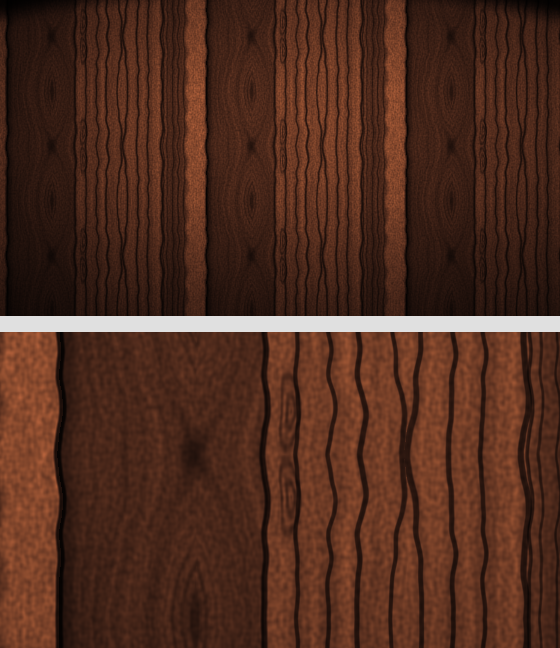
Top, the full canvas; bottom, a detail of the centre.
This texture is drawn by a Shadertoy shader. Its source:

```glsl
// Dark and light walnut planks with mirrored eye-shaped grain under a soft vignette.

const float TAU = 6.28319;
const vec2 REPEAT = vec2(0.632, 0.347);  // size of one repeat, in canvas heights
const vec2 ORIGIN = vec2(0.023, 0.711);  // left plank edge and centre of an eye
const float LIGHT_START = 0.342;         // plank borders, as fractions of a repeat
const float RED_START = 0.784;
const float GLOW_START = 0.905;
const float EYE_X = 0.227;
const float DIAMOND_X = 0.579;

float hash(vec2 cell) {
    vec3 h = fract(cell.xyx * vec3(0.1031, 0.1030, 0.0973));
    h += dot(h, h.yzx + 33.33);
    return fract((h.x + h.y) * h.z);
}

float cornerValue(vec2 cell, vec2 offset) {
    float angle = TAU * hash(cell);
    return dot(vec2(cos(angle), sin(angle)), offset);
}

// Gradient noise, roughly -1 to 1
float noise(vec2 p) {
    vec2 i = floor(p), f = p - i;
    vec2 w = f * f * f * (f * (f * 6.0 - 15.0) + 10.0);
    vec2 e = vec2(1.0, 0.0);
    float low = mix(cornerValue(i, f), cornerValue(i + e, f - e), w.x);
    float high = mix(cornerValue(i + e.yx, f - e.yx), cornerValue(i + e.xx, f - e.xx), w.x);
    return 1.4 * mix(low, high, w.y);
}

// Grain coordinate whose contours close into pointed eyes at v = 0 and pinch at v = 0.5
float lens(float dx, float v, float size, float reach) {
    float d = abs(dx);
    return d - size * cos(TAU * v) * exp(-d / reach);
}

// Fibres across the grain coordinate, drifting slowly along it
float fibres(float across, float along) {
    return 0.5 * noise(vec2(across * 26.0, along))
         + 0.6 * noise(vec2(across * 58.0 + 9.0, along * 1.5))
         + 0.45 * noise(vec2(across * 115.0 + 31.0, along * 2.0));
}

// Coverage of a smooth line
float line(float d, float halfWidth, float blur) {
    return 1.0 - smoothstep(halfWidth - blur, halfWidth + blur, abs(d));
}

float darkPlank(float u, float v) {
    float dx = u - EYE_X;
    float ring = lens(dx, v, 0.06, 0.1) + 0.005 * noise(vec2(u * 18.0, v * 7.0));
    float tone = 0.285 + 0.075 * fibres(ring, dx * 5.0 + v * 0.8);
    tone += 0.022 * sin(TAU * 44.0 * ring) * exp(-abs(dx) / 0.08);
    float core = exp(-pow(dx / 0.016, 2.0) - pow(v / 0.1, 2.0));
    float pinch = exp(-pow(dx / 0.018, 2.0) - pow((v - 0.5) / 0.07, 2.0));
    return tone * (1.0 - 0.3 * core - 0.45 * pinch);
}

float lightPlank(float u, float v, float px) {
    float dx = u - DIAMOND_X;
    float side = dx < 0.0 ? -1.0 : 1.0;
    float ring = lens(dx, v, 0.014, 0.06);
    float bend = 0.006 * noise(vec2(u * 14.0, v * 6.0));
    float tone = 0.46 + 0.11 * fibres(ring + bend, dx * 9.0 + v * 1.2);
    // Dark growth lines on both sides of the diamonds
    for (int i = 0; i < 4; i++) {
        float n = float(i);
        float chance = hash(vec2(n + 3.0, side * 5.0 + 11.0));
        float wave = 0.007 * min(n, 1.0) * noise(vec2(n * 3.7 + side * 17.3, v * 7.0));
        float offset = 0.017 + 0.057 * n + 0.022 * (chance - 0.5) * min(n, 1.0);
        float ink = line(ring - offset - wave, 0.0025 + 0.003 * chance, px);
        float shade = exp(-abs(ring - offset - wave) / 0.009);
        tone *= (1.0 - 0.6 * ink) * (1.0 - 0.25 * shade);
    }
    // Small oval knots beside the left border
    float knot = length(vec2((u - 0.381) / 0.021, (v - 0.37) / 0.15));
    float rings = 0.78 + 0.16 * sin(knot * 15.0);
    return tone * mix(rings, 1.0, smoothstep(0.75, 1.1, knot));
}

float redPlank(float u, float v, float px) {
    float bend = 0.005 * noise(vec2(u * 20.0, v * 6.0));
    float tone = 0.33 + 0.09 * fibres(u + bend, v * 0.8);
    for (int i = 0; i < 4; i++) {
        float n = float(i);
        float d = u + bend - RED_START - 0.018 - 0.028 * n;
        tone *= 1.0 - 0.5 * line(d, 0.002 + 0.002 * hash(vec2(n, 8.0)), px);
    }
    return tone;
}

float glowPlank(float u, float v) {
    float bend = 0.016 * noise(vec2(u * 16.0, v * 8.0));
    return 0.56 + 0.09 * fibres(u + bend, v) + 0.05 * noise(vec2(u * 30.0, v * 14.0));
}

void mainImage(out vec4 fragColor, in vec2 fragCoord) {
    vec2 uv = fragCoord / iResolution.xy;
    vec2 p = fragCoord / iResolution.y;
    float px = 1.0 / (iResolution.y * REPEAT.x);

    // Repeat across, mirror along
    vec2 tile = (p - ORIGIN) / REPEAT;
    float v = abs(fract(tile.y + 0.5) - 0.5);
    float u = fract(tile.x + 0.007 * noise(vec2(4.3, v * 9.0)));

    // Planks from left to right
    float glowEdge = GLOW_START + 0.012 * noise(vec2(7.6, v * 7.0));
    float tone = mix(darkPlank(u, v), lightPlank(u, v, px), smoothstep(-px, px, u - LIGHT_START));
    tone = mix(tone, redPlank(u, v, px), smoothstep(-px, px, u - RED_START));
    tone = mix(tone, glowPlank(u, v), smoothstep(-0.012, 0.012, u - glowEdge));

    // Seams and the shadow beside the bright strip
    tone *= 1.0 - 0.8 * line(min(u, 1.0 - u), 0.006, px * 1.5);
    tone *= 1.0 - 0.75 * line(u - LIGHT_START, 0.005, px * 1.5);
    tone *= 1.0 - 0.6 * line(u - RED_START, 0.003, px);
    tone *= 1.0 - 0.55 * exp(-u / 0.022);

    // Pores and fine speckle
    tone *= 1.0 + 0.17 * noise(p * vec2(210.0, 120.0)) + 0.13 * noise(p * vec2(150.0, 190.0) + 40.0);

    // Vignette with blackened upper corners
    vec2 fromLight = (uv - vec2(0.52, 0.62)) * vec2(1.0, 0.95);
    float cornerX = pow(abs(uv.x * 2.0 - 1.0), 2.0);
    tone *= 1.06 * exp(-2.4 * dot(fromLight, fromLight));
    tone *= 1.0 - 0.9 * smoothstep(0.94, 1.03, uv.y - 0.06 + 0.1 * cornerX);

    vec3 wood = mix(vec3(1.0, 0.52, 0.37), vec3(1.0, 0.54, 0.33), clamp(tone * 1.8, 0.0, 1.0));
    fragColor = vec4(clamp(tone * wood, 0.0, 1.0), 1.0);
}
```
